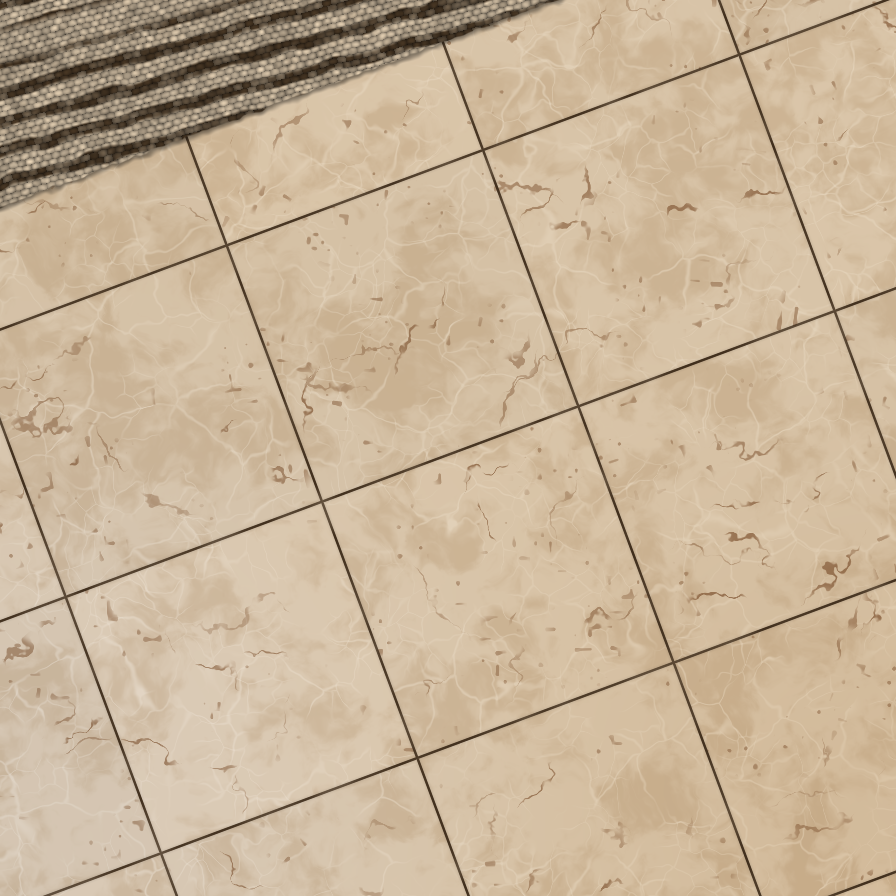
This texture is drawn by a Shadertoy shader. Its source:

```glsl
// Tilted floor of veined cream marble tiles with dark joints and the corner of a striped woven rug.

const float TILE = 0.3052;                    // tile side, in canvas units
const float TILT = 0.356;                     // floor rotation, in radians
const vec2  CORNER = vec2(0.3594, 0.4401);    // one crossing of the joints
const float RUG_EDGE = 1.42;                  // rug border, in tiles above CORNER
const vec3 CREAM = vec3(0.845, 0.765, 0.655);
const vec3 TAN   = vec3(0.795, 0.700, 0.575);
const vec3 PALE  = vec3(0.890, 0.825, 0.730);
const vec3 BROWN = vec3(0.570, 0.420, 0.290);
const vec3 JOINT = vec3(0.250, 0.180, 0.110);
const vec3 WOOL  = vec3(0.790, 0.720, 0.620);
const vec3 DARK_WOOL = vec3(0.250, 0.190, 0.125);

float hash(vec2 p) {
    vec3 q = fract(p.xyx * 0.1031);
    q += dot(q, q.yzx + 33.33);
    return fract((q.x + q.y) * q.z);
}

vec2 hash2(vec2 p) { return vec2(hash(p), hash(p + 71.7)); }

float noise(vec2 p) {
    vec2 i = floor(p), f = fract(p);
    f = f * f * (3.0 - 2.0 * f);
    return mix(mix(hash(i), hash(i + vec2(1, 0)), f.x),
               mix(hash(i + vec2(0, 1)), hash(i + vec2(1, 1)), f.x), f.y);
}

float fbm(vec2 p) {
    float sum = 0.0, amp = 0.5;
    for (int i = 0; i < 4; i++) {
        sum += amp * noise(p);
        p = p * 2.03 + 19.1;
        amp *= 0.5;
    }
    return sum;
}

// Coordinates of p in a frame turned by angle
vec2 turn(vec2 p, float angle) {
    float c = cos(angle), s = sin(angle);
    return vec2(c * p.x + s * p.y, c * p.y - s * p.x);
}

// Thin network along the borders of scattered cells
float cracks(vec2 p, float width) {
    vec2 cell = floor(p);
    float near = 9.0, next = 9.0;
    for (int y = -1; y <= 1; y++)
    for (int x = -1; x <= 1; x++) {
        vec2 c = cell + vec2(x, y);
        float d = length(c + hash2(c) - p);
        next = min(next, max(near, d));
        near = min(near, d);
    }
    return 1.0 - smoothstep(0.0, width, next - near);
}

// Broken, tapering brown veins scattered over one tile
float brownVeins(vec2 t, vec2 id, vec2 s, float blur) {
    vec2 bend = vec2(fbm(s * 9.0), fbm(s * 9.0 + 40.0)) - 0.47;
    float rough = noise(s * 34.0), ink = 0.0;
    for (int i = 0; i < 8; i++) {
        vec2 seed = id * 13.0 + float(i) * 5.3;
        vec2 centre = 0.08 + 0.84 * hash2(seed);
        float angle = mix(-1.3, 1.1, hash(seed + 2.0));
        float reach = mix(0.04, 0.20, hash(seed + 4.0));
        vec2 q = turn(t - centre + bend * 0.22, angle);
        float taper = 1.0 - smoothstep(0.3, 1.0, abs(q.x) / reach);
        float width = mix(0.003, 0.011, hash(seed + 6.0)) * taper * (0.25 + 1.3 * rough);
        float line = 1.0 - smoothstep(width - blur, width + blur, abs(q.y));
        ink = max(ink, line * taper * mix(0.35, 0.9, hash(seed + 8.0)));
    }
    return ink * smoothstep(0.15, 0.45, noise(s * 17.0 + 8.0));
}

vec3 marble(vec2 t, vec2 id, float blur) {
    vec2 s = turn(t, 6.28 * hash(id + 3.0)) + 23.0 * hash2(id);
    vec2 w = s + 0.18 * vec2(fbm(s * 5.0), fbm(s * 5.0 + 31.0));
    float cloud = 0.65 * fbm(w * 5.0) + 0.35 * fbm(w * 21.0);
    vec3 col = mix(TAN, CREAM, smoothstep(0.30, 0.54, cloud));
    // Pale crackle, coarse and fine
    float pale = 0.6 * cracks(w * 4.5, 0.06) * smoothstep(0.3, 0.65, noise(s * 6.0));
    pale += 0.45 * cracks(w.yx * 11.0, 0.10) * smoothstep(0.35, 0.7, noise(s * 8.0 + 5.0));
    col = mix(col, PALE, min(pale, 0.8));
    // Brown veins and small flecks
    float fleck = smoothstep(0.83, 0.92, noise(s * 38.0)) * smoothstep(0.55, 0.8, noise(s * 7.0 + 60.0));
    float ink = max(brownVeins(t, id, s, blur), 0.6 * fleck);
    return mix(col, BROWN, ink) * (0.985 + 0.03 * hash(id + 9.0));
}

vec3 rug(vec2 p) {
    vec2 r = turn(p, 0.262);
    float wobble = 0.007 * (noise(r * 45.0) - 0.5);
    float stripe = smoothstep(-0.1, 0.7, cos(6.2832 * (r.y + wobble - 0.865) / 0.0325));
    stripe *= smoothstep(0.012, 0.024, abs(r.y - 0.915));    // one plain band
    // Staggered knots of yarn
    vec2 k = (r + wobble * 0.3) / vec2(0.010, 0.0065);
    k.x += 0.5 * mod(floor(k.y), 2.0);
    float knot = hash(floor(k));
    vec2 f = fract(k) - 0.5;
    float shade = 1.12 - 1.1 * dot(f, f) - 0.22 * noise(p * 260.0);
    float dark = clamp(stripe * (0.45 + 0.7 * knot) + 0.22 * noise(r * 130.0) - 0.06, 0.0, 1.0);
    return mix(WOOL, DARK_WOOL, dark) * shade * (0.88 + 0.2 * knot);
}

void mainImage(out vec4 fragColor, in vec2 fragCoord) {
    vec2 p = fragCoord / iResolution.y;
    float px = 1.0 / iResolution.y;
    vec2 q = turn(p - CORNER, TILT) / TILE;
    vec2 t = fract(q);
    vec3 col = marble(t, floor(q), 0.6 * px / TILE + 0.001);

    // Light: cool at lower left, warm and dimmer at lower right
    col = mix(col, col * vec3(1.0, 1.025, 1.08), 1.0 - smoothstep(0.1, 0.7, length(p - vec2(0.0, 0.1))));
    col *= 1.0 - vec3(0.03, 0.05, 0.08) * (1.0 - smoothstep(0.0, 0.6, length(p - vec2(1.0, 0.1))));

    // Joints with a faint soiled rim
    vec2 gap = min(t, 1.0 - t) * TILE;
    float d = min(gap.x, gap.y);
    float joint = 1.0 - smoothstep(0.0014 - 0.6 * px, 0.0014 + 0.6 * px, d);
    col *= 1.0 - 0.08 * (1.0 - smoothstep(0.0, 0.005, d));
    col = mix(col, JOINT, joint * mix(0.75, 1.0, noise(q * 14.0)));

    // Rug with a frayed border and contact shadow
    float edge = (q.y - RUG_EDGE) * TILE + 0.004 * (noise(p * 120.0) - 0.5);
    col *= 1.0 - 0.4 * smoothstep(-0.007, 0.0, edge);
    col = mix(col, rug(p), smoothstep(-px, px, edge));
    fragColor = vec4(col, 1.0);
}
```
